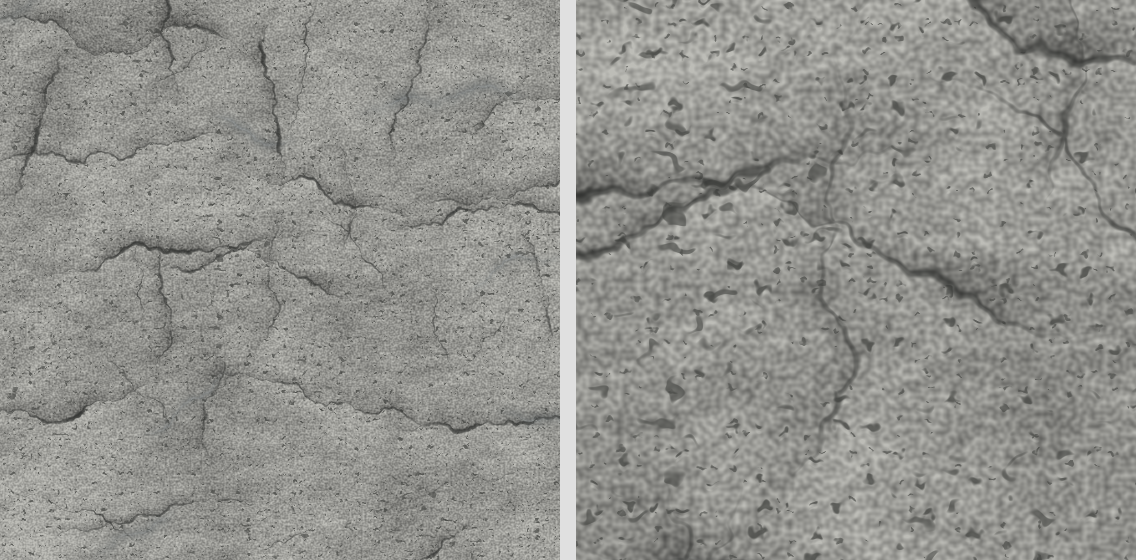
Left, the full canvas; right, a detail of the centre.
A WebGL 1 fragment shader for this texture:

```glsl
precision highp float;

// Weathered grey rock face: fine gritty grain, ragged pits and chipped patches,
// crossed by shaded ledges, upright clefts, hairline cracks and bluish mineral veins.
// Gradient noise shapes the surface; cracks are bent lines scattered on a jittered grid.

uniform vec2 u_resolution;

const vec3 STONE_TINT = vec3(1.0, 1.0, 0.97);
const vec3 CRACK_COLOR = vec3(0.19, 0.195, 0.187);
const vec3 PIT_COLOR = vec3(0.27, 0.275, 0.262);
const vec3 VEIN_STAIN = vec3(0.38, 0.40, 0.405);
const vec3 VEIN_CORE = vec3(0.60, 0.62, 0.63);
const float STONE_TONE = 0.598;
const float HALF_PI = 1.5708;

vec2 hash2(vec2 p) {
  vec3 h = fract(p.xyx * vec3(0.1031, 0.1030, 0.0973));
  h += dot(h, h.yzx + 33.33);
  return fract((h.xx + h.yz) * h.zy);
}

float cornerSlope(vec2 cell, vec2 offset) {
  float angle = 4.0 * HALF_PI * hash2(cell).x;
  return dot(vec2(cos(angle), sin(angle)), offset);
}

float gradientNoise(vec2 p) {
  vec2 cell = floor(p);
  vec2 f = p - cell;
  vec2 u = f * f * f * (f * (f * 6.0 - 15.0) + 10.0);
  vec2 e = vec2(1.0, 0.0);
  float low = mix(cornerSlope(cell, f), cornerSlope(cell + e.xy, f - e.xy), u.x);
  float high = mix(cornerSlope(cell + e.yx, f - e.yx), cornerSlope(cell + e.xx, f - e.xx), u.x);
  return mix(low, high, u.y);
}

// Height of the bumps, used for light falling from above.
float bumpHeight(vec2 p) {
  return gradientNoise(p * vec2(22.0, 30.0)) + 0.6 * gradientNoise(p * vec2(52.0, 66.0) + 7.3)
       + 0.4 * gradientNoise(p * vec2(105.0, 130.0) + 3.7);
}

// Ragged hole in some cells of a grid; density is the share of cells filled.
float pits(vec2 p, float frequency, float density) {
  vec2 warp = vec2(gradientNoise(p * frequency * 2.6), gradientNoise(p * frequency * 2.6 + 40.5));
  vec2 q = p * frequency + 0.4 * warp;
  vec2 cell = floor(q);
  vec2 chance = hash2(cell + frequency);
  vec2 centre = 0.3 + 0.4 * hash2(cell + 71.0);
  float radius = mix(0.06, 0.23, chance.y * chance.y);
  float d = length((q - cell - centre) * vec2(0.8, 1.2));
  return step(chance.x, density) * (1.0 - smoothstep(radius * 0.5, radius + 0.07, d));
}

// One bent crack: x = open gap, y = soft shade above it, z = soft shade below it.
vec3 crack(vec2 p, float angle, float reach, float width, float seed) {
  float c = cos(angle);
  float s = sin(angle);
  vec2 q = vec2(c * p.x + s * p.y, c * p.y - s * p.x);
  if (abs(q.x) > reach) return vec3(0.0);
  float bend = 0.075 * gradientNoise(vec2(q.x * 5.0, seed))
             + 0.024 * gradientNoise(vec2(q.x * 19.0, seed + 5.0))
             + 0.008 * gradientNoise(vec2(q.x * 65.0, seed + 9.0));
  float d = q.y - bend;
  float taper = 1.0 - smoothstep(0.35, 1.0, abs(q.x) / reach);
  float opening = clamp(0.5 + 1.4 * gradientNoise(vec2(q.x * 17.0, seed + 13.0)), 0.05, 1.0);
  float thickness = width * taper * opening;
  float gap = 1.0 - smoothstep(thickness * 0.3, thickness + 0.0012, abs(d));
  float near = exp(-abs(d) / (width * 1.8));
  float wide = exp(-d * d / (width * width * 30.0));
  float halo = taper * mix(near, wide, 0.45) * (0.5 + 0.5 * opening);
  float above = smoothstep(-0.0015, 0.0015, d);
  return vec3(gap * taper * (0.35 + 0.65 * opening), halo * above, halo * (1.0 - above));
}

// Cracks near one heading, one per cell of a 3 by 5 jittered grid; share is how many exist.
vec3 crackField(vec2 p, float heading, float spread, float reach, float width, float share, float layer) {
  vec3 total = vec3(0.0);
  for (int i = 0; i < 15; i++) {
    float id = float(i);
    vec2 cell = vec2(mod(id, 3.0), floor(id / 3.0));
    vec2 chance = hash2(vec2(id * 3.0 + 1.0, layer));
    vec2 shape = hash2(vec2(id * 7.0 + 2.0, layer + 31.0));
    if (chance.x > share) continue;
    vec2 centre = (cell + hash2(vec2(id + 5.0, layer + 17.0))) / vec2(3.0, 5.0);
    float angle = heading + spread * (2.0 * chance.y - 1.0);
    float size = mix(0.5, 1.0, shape.x);
    vec3 found = crack(p - centre, angle, reach * size, width * mix(0.45, 1.0, shape.y), layer + id * 23.0 + 0.5);
    total = max(total, found * mix(0.6, 1.0, shape.y));
  }
  return total;
}

void main() {
  vec2 p = gl_FragCoord.xy / u_resolution.y;

  // Broad unevenness, lit bumps and grain
  float broad = gradientNoise(p * 3.5 + 4.2);
  float tone = STONE_TONE + 0.085 * broad + 0.07 * gradientNoise(p * vec2(9.0, 12.0));
  tone += 0.06 * gradientNoise(p * vec2(24.0, 32.0) + 5.6);
  tone += 0.085 * (bumpHeight(p) - bumpHeight(p + vec2(-0.002, 0.005)));
  tone += 0.19 * gradientNoise(p * vec2(255.0, 275.0)) + 0.08 * gradientNoise(p * vec2(120.0, 150.0) + 8.1);

  // Cracks by kind, with crumbled edges
  vec2 crumble = vec2(gradientNoise(p * 95.0 + 1.7), gradientNoise(p * 95.0 + 60.3));
  vec2 r = p + 0.0035 * crumble;
  vec3 ledges = crackField(r, 0.0, 0.35, 0.30, 0.0062, 0.85, 11.0);
  vec3 clefts = crackField(r, HALF_PI, 0.22, 0.25, 0.0056, 0.48, 140.0);
  vec3 hairlines = crackField(r, 0.5, 1.6, 0.16, 0.0016, 0.85, 270.0);
  vec3 veins = crackField(r, 0.1, 0.5, 0.18, 0.0032, 0.4, 420.0);
  tone -= 0.24 * ledges.y + 0.20 * clefts.y + 0.07 * hairlines.y;
  tone += 0.04 * ledges.z - 0.05 * clefts.z;

  // Pits with lit lower rims, and chips gathered in rough patches
  float rough = smoothstep(-0.1, 0.35, gradientNoise(p * 6.0 + 9.1));
  float hole = max(pits(p, 62.0, 0.32), 0.85 * pits(p + 0.37, 110.0, 0.30));
  float rim = pits(p + vec2(0.0, 0.003), 62.0, 0.32);
  float flakes = gradientNoise(p * vec2(60.0, 105.0) + 2.0 * crumble * 0.3);
  float chips = smoothstep(0.0, 0.14, flakes - mix(0.52, 0.30, rough));
  tone += 0.05 * rim;

  vec3 color = STONE_TINT * clamp(tone, 0.22, 0.74);
  color = mix(color, PIT_COLOR, 0.75 * hole);
  color = mix(color, PIT_COLOR, 0.6 * chips);
  color = mix(color, VEIN_STAIN, 0.75 * max(veins.y, veins.z));
  color = mix(color, VEIN_CORE, 0.45 * veins.x);
  float gap = max(max(ledges.x, 0.9 * clefts.x), 0.65 * hairlines.x);
  color = mix(color, CRACK_COLOR, 0.92 * gap);
  gl_FragColor = vec4(color, 1.0);
}
```
